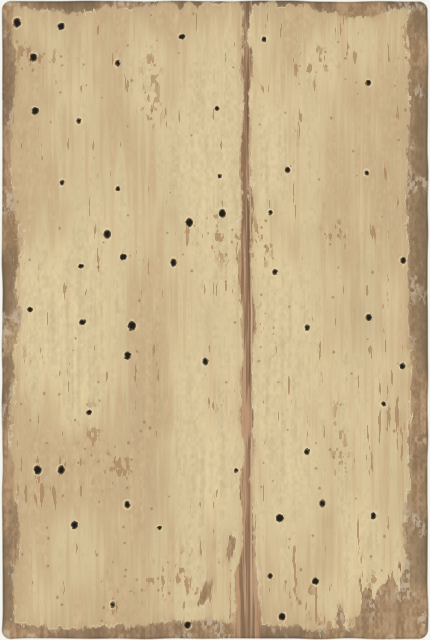
A WebGL 2 fragment shader for this texture:

```glsl
#version 300 es
precision highp float;
// Worn cream-painted wooden board with a center groove, bare edges and worm holes.
uniform vec2 u_resolution;
out vec4 outColor;

float hash(vec2 p) {
  vec3 q = fract(vec3(p.xyx) * 0.1031);
  q += dot(q, q.yzx + 33.33);
  return fract((q.x + q.y) * q.z);
}

float noise(vec2 p) {
  vec2 i = floor(p), f = fract(p);
  f = f * f * (3.0 - 2.0 * f);
  return mix(mix(hash(i), hash(i + vec2(1, 0)), f.x),
             mix(hash(i + vec2(0, 1)), hash(i + vec2(1, 1)), f.x), f.y);
}

float fbm(vec2 p) {
  float sum = 0.0, amp = 0.533;
  for (int i = 0; i < 4; i++) {
    sum += amp * noise(p);
    p = p * 2.03 + 17.7;
    amp *= 0.5;
  }
  return sum;
}

float segment(vec2 p, vec2 a, vec2 b) {
  vec2 d = b - a;
  return length(p - a - d * clamp(dot(p - a, d) / dot(d, d), 0.0, 1.0));
}

float bump(float x, float center, float width) {
  float t = (x - center) / width;
  return exp(-t * t);
}

// One jittered dot per cell: x = distance to its center, y = its radius (negative if absent).
vec2 scatteredDot(vec2 p, float cell, float chance, float radius, float seed) {
  vec2 id = floor(p / cell) + seed;
  vec2 center = 0.15 + 0.7 * vec2(hash(id + 3.1), hash(id + 41.7));
  vec2 d = (fract(p / cell) - center) * cell;
  d.y *= 0.75 + 0.3 * hash(id + 9.4);
  float size = radius * (0.55 + 0.6 * hash(id + 23.5));
  return vec2(length(d), hash(id) < chance ? size : -1.0);
}

void main() {
  vec2 p = gl_FragCoord.xy / u_resolution.y;
  float W = u_resolution.x / u_resolution.y, px = 1.0 / u_resolution.y;
  float grain = fbm(p * vec2(170, 8));
  float rough = fbm(p * vec2(75, 20) + 7.0) - 0.5;
  float mottle = fbm(p * vec2(9, 4) + 3.0);
  float grit = fbm(p * vec2(240, 150));
  float plank = step(p.x, 0.385);

  // Paint: cream with browner clouds and fine vertical brush grain
  float rim = min(min(p.x, W - p.x), min(p.y, 1.0 - p.y));
  float stain = mottle + 0.55 * (grain - 0.5) + 0.25 * (grit - 0.5) + 0.32 * exp(-rim / 0.035)
              + plank * (0.05 + 0.08 * bump(p.y, 0.25, 0.2));
  vec3 col = mix(vec3(0.848, 0.772, 0.606), vec3(0.778, 0.680, 0.528), smoothstep(0.52, 0.80, stain));
  col *= 1.0 + 0.12 * (grain - 0.5) + 0.12 * (grit - 0.5);

  // Small chips, sparse vertical scrapes and brown specks
  float cluster = smoothstep(0.72, 0.88, noise(p * vec2(17, 11) + 5.0));
  cluster = max(cluster, 0.9 * bump(p.x, 0.145, 0.022) * bump(p.y, 0.31, 0.07));
  float chips = smoothstep(0.60, 0.70, fbm(p * vec2(130, 65) + 31.0)) * cluster;
  float jagged = bump(p.x, W - 0.075, 0.035) * bump(p.y, 0.33, 0.05)
               + 0.8 * bump(p.x, 0.065, 0.03) * bump(p.y, 0.25, 0.06)
               + 0.5 * bump(p.x, 0.2, 0.03) * bump(p.y, 0.87, 0.06);
  float scrapes = smoothstep(0.77, 0.82, fbm(p * vec2(150, 22) + 60.0) + 0.17 * jagged + 0.04 * cluster);
  col = mix(col, vec3(0.65, 0.51, 0.37), 0.7 * max(chips, scrapes));
  vec2 speck = scatteredDot(p, 0.021, 0.10 + 0.5 * cluster, 0.0018, 70.0);
  col = mix(col, vec3(0.58, 0.46, 0.33), 0.65 * smoothstep(px, -px, speck.x - speck.y));

  // Bare wood along the edges, lower right corner and slanted scrape
  float left = 0.015 + 0.018 * bump(p.y, 0.56, 0.09) + 0.012 * bump(p.y, 0.18, 0.12)
             + 0.012 * (noise(vec2(3.0, p.y * 9.0)) - 0.5);
  float right = 0.030 + 0.018 * (noise(vec2(8.0, p.y * 7.0)) - 0.5);
  float top = 0.017 + 0.024 * (noise(vec2(p.x * 9.0, 5.0)) - 0.5);
  float bottom = 0.022 + 0.018 * (noise(vec2(p.x * 10.0, 9.0)) - 0.5);
  float bare = max(max(left - p.x, right - W + p.x), max(top - 1.0 + p.y, bottom - p.y));
  bare += rough * 0.022 + (grit - 0.5) * 0.012;
  bare = max(bare, 0.118 - length(vec2(W - p.x, p.y * 0.9)) + rough * 0.15);
  bare = max(bare, 0.005 - segment(p, vec2(0.372, 0.165), vec2(0.315, 0.06)) + rough * 0.045);

  // Groove between the two planks
  float across = p.x - 0.385 - 0.004 * (noise(vec2(2.0, p.y * 4.0)) - 0.5);
  float halfWidth = 0.0085 + 0.015 * smoothstep(0.2, 0.0, p.y) - 0.003 * smoothstep(0.85, 0.95, p.y);
  float groove = halfWidth - abs(across) + rough * 0.018 + (grit - 0.5) * 0.008;
  float worn = max(bare, groove);
  col = mix(col, vec3(0.74, 0.63, 0.48), 0.45 * smoothstep(-0.014, 0.0, worn) * smoothstep(0.4, 0.6, grain));
  float lip = bump(worn, -0.002, 0.0014) * smoothstep(0.5, 0.7, noise(p * vec2(70, 45)));
  col = mix(col, vec3(0.90, 0.84, 0.71), 0.5 * lip);

  vec3 wood = mix(vec3(0.57, 0.46, 0.34), vec3(0.71, 0.59, 0.46), smoothstep(0.3, 0.7, 0.5 * grain + 0.5 * grit));
  float burnt = exp(-rim / 0.024) * smoothstep(0.38, 0.62, fbm(p * vec2(14, 11) + 90.0) + 0.07 * smoothstep(0.9, 1.0, p.y));
  wood = mix(wood, vec3(0.44, 0.37, 0.29), 0.95 * burnt);
  float scuff = smoothstep(0.56, 0.70, fbm(p * vec2(38, 28) + 12.0)) * smoothstep(0.35, 0.6, grit);
  wood = mix(wood, vec3(0.77, 0.71, 0.62), 0.7 * scuff);
  vec3 channel = mix(vec3(0.54, 0.42, 0.32), vec3(0.73, 0.58, 0.45), smoothstep(0.32, 0.68, fbm(p * vec2(280, 12))));
  channel = mix(channel, vec3(0.36, 0.29, 0.23), 0.6 * bump(across, 0.003, 0.0016) * smoothstep(0.35, 0.6, noise(p * vec2(9, 14))));
  channel = mix(channel, vec3(0.84, 0.75, 0.61), 0.7 * bump(across, 0.0065, 0.0014) * step(0.45, grain));
  channel = mix(channel, vec3(0.45, 0.37, 0.29), 0.6 * exp(-rim / 0.06) * smoothstep(0.35, 0.6, grain));
  wood = mix(wood, channel, smoothstep(-0.002, 0.002, groove));
  col = mix(col, wood, 0.93 * smoothstep(-0.0012 - px, 0.0012 + px, worn));

  // Worm holes with chipped rims, denser at the upper left
  float chance = 0.42 + 0.4 * step(p.x, 0.16) * step(0.75, p.y);
  vec2 hole = scatteredDot(p + 0.002 * (noise(p * 300.0) - 0.5), 0.077, chance, 0.0050, 11.0);
  float depth = hole.x - hole.y;
  if (hole.y > 0.0) {
    col = mix(col, vec3(0.91, 0.84, 0.69), 0.6 * bump(depth, 0.0022, 0.0012) * smoothstep(0.3, 0.6, noise(p * 150.0)));
    col = mix(col, vec3(0.45, 0.36, 0.26), 0.8 * smoothstep(0.0015, 0.0, depth));
    col = mix(col, vec3(0.13, 0.13, 0.11), smoothstep(px, -px, depth + 0.0006));
  }

  // Rounded board outline on a pale ground
  vec2 q = abs(p - vec2(W, 1.0) * 0.5) - vec2(W * 0.5 - 0.0035, 0.498) + 0.014;
  float outline = length(max(q, 0.0)) + min(max(q.x, q.y), 0.0) - 0.014 + 0.002 * (noise(p * 22.0) - 0.5);
  col *= 1.0 - 0.15 * smoothstep(-0.005, 0.0, outline);
  col = mix(col, vec3(0.96, 0.96, 0.94), smoothstep(-px, px, outline));
  outColor = vec4(col, 1.0);
}
```
